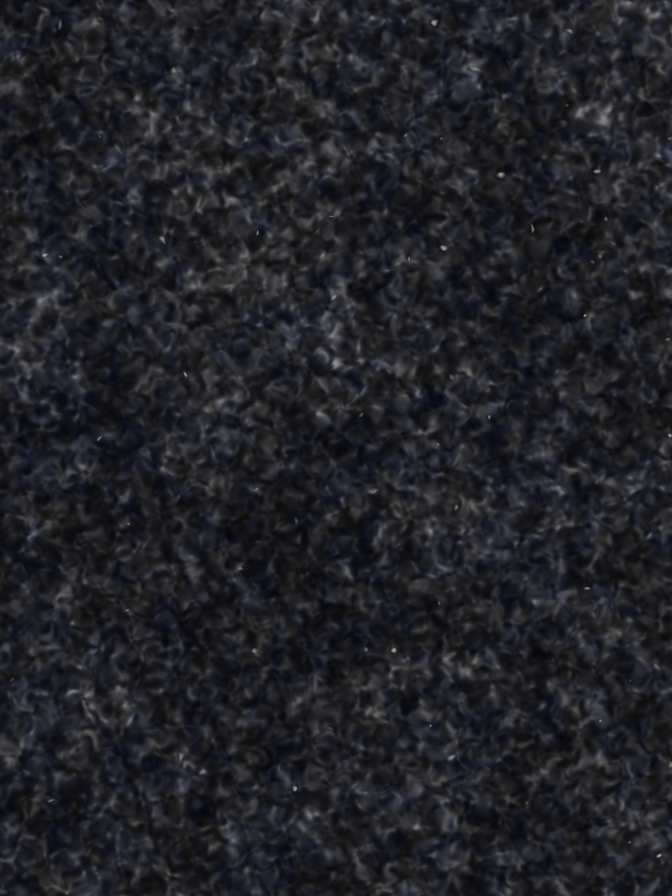
Write a WebGL 1 fragment shader that draws this texture.

```glsl
precision highp float;
// Polished dark granite: fine charcoal grains with faint blue patches and pale flecks.
// Several turned layers of value noise add up to a bell curve, whose exponential
// gives the tone; sparse slanted ellipses scattered on a jittered grid are the flecks.

uniform vec2 u_resolution;

const float MEDIAN_TONE = 0.121;
const float TONE_SPREAD = 0.41;
const float NOISE_DEVIATION = 0.429;
const vec3 WARM_SHIFT = vec3(0.006, 0.001, 0.007);
const vec3 BLUE_SHIFT = vec3(-0.016, -0.003, 0.039);
const vec3 FLECK_COLOR = vec3(0.66, 0.66, 0.65);

// Hash of a lattice point, 0 to 1
float hash(vec2 p) {
  vec3 q = fract(vec3(p.xyx) * 0.1031);
  q += dot(q, q.yzx + 33.33);
  return fract((q.x + q.y) * q.z);
}

vec2 turn(vec2 p, float angle) {
  float c = cos(angle);
  float s = sin(angle);
  return vec2(c * p.x - s * p.y, s * p.x + c * p.y);
}

float valueNoise(vec2 p) {
  vec2 cell = floor(p);
  vec2 f = fract(p);
  vec2 w = f * f * (3.0 - 2.0 * f);
  float low = mix(hash(cell), hash(cell + vec2(1.0, 0.0)), w.x);
  float high = mix(hash(cell + vec2(0.0, 1.0)), hash(cell + vec2(1.0, 1.0)), w.x);
  return mix(low, high, w.y);
}

// Turned noise with zero mean and unit deviation
float layer(vec2 p, float frequency, float angle) {
  vec2 q = turn(p, angle) * frequency + frequency * 1.7;
  return (valueNoise(q) * 2.0 - 1.0) / NOISE_DEVIATION;
}

// Grain height, roughly normal: fine crystals over broader clusters
float grain(vec2 p) {
  vec2 bend = vec2(layer(p, 70.0, 0.9), layer(p, 74.0, 2.2));
  vec2 q = p + bend * 0.0016;
  float sum = 0.46 * layer(q, 195.0, 0.4);
  sum += 0.66 * layer(q, 125.0, 1.1);
  sum += 0.45 * layer(q, 68.0, 1.9);
  sum += 0.29 * layer(q, 27.0, 2.6);
  sum += 0.19 * layer(p, 9.0, 0.7);
  return sum;
}

// Coverage of scattered slanted flecks; each stays within its own cell
float flecks(vec2 p, float density, float chance, float size) {
  vec2 q = p * density;
  vec2 cell = floor(q);
  vec2 center = 0.25 + 0.5 * vec2(hash(cell + 17.3), hash(cell + 41.7));
  vec2 d = turn(fract(q) - center, hash(cell + 63.1) * 3.14159) / density;
  float radius = size * mix(0.6, 1.2, hash(cell + 85.9));
  float stretch = mix(1.0, 2.6, pow(hash(cell + 107.2), 2.0));
  float reach = length(d / vec2(stretch, 1.0));
  float strength = mix(0.35, 1.0, hash(cell + 131.5));
  float present = step(hash(cell + 5.4), chance);
  return present * strength * (1.0 - smoothstep(radius * 0.25, radius * 1.3, reach));
}

void main() {
  vec2 p = gl_FragCoord.xy / u_resolution.y;

  // Tone, a little lighter toward the top
  float height = grain(p) + 0.3 * (p.y - 0.5);
  float tone = MEDIAN_TONE * exp(TONE_SPREAD * height);

  // Patches of blue and neutral crystal
  float hue = 0.65 * layer(p, 38.0, 0.2) + 0.6 * layer(p, 85.0, 1.4);
  float blueness = smoothstep(-1.6, 1.9, hue);
  vec3 color = vec3(tone) + mix(WARM_SHIFT, BLUE_SHIFT, blueness);

  // Pale flecks, with edges roughened by the grain
  vec2 ragged = p + 0.0007 * vec2(layer(p, 160.0, 0.5), layer(p, 165.0, 1.6));
  float pale = flecks(ragged, 13.0, 0.2, 0.0030);
  pale = max(pale, 0.65 * flecks(ragged + 3.7, 23.0, 0.13, 0.0024));
  color = mix(color, FLECK_COLOR, pale);

  gl_FragColor = vec4(clamp(color, 0.0, 1.0), 1.0);
}
```
